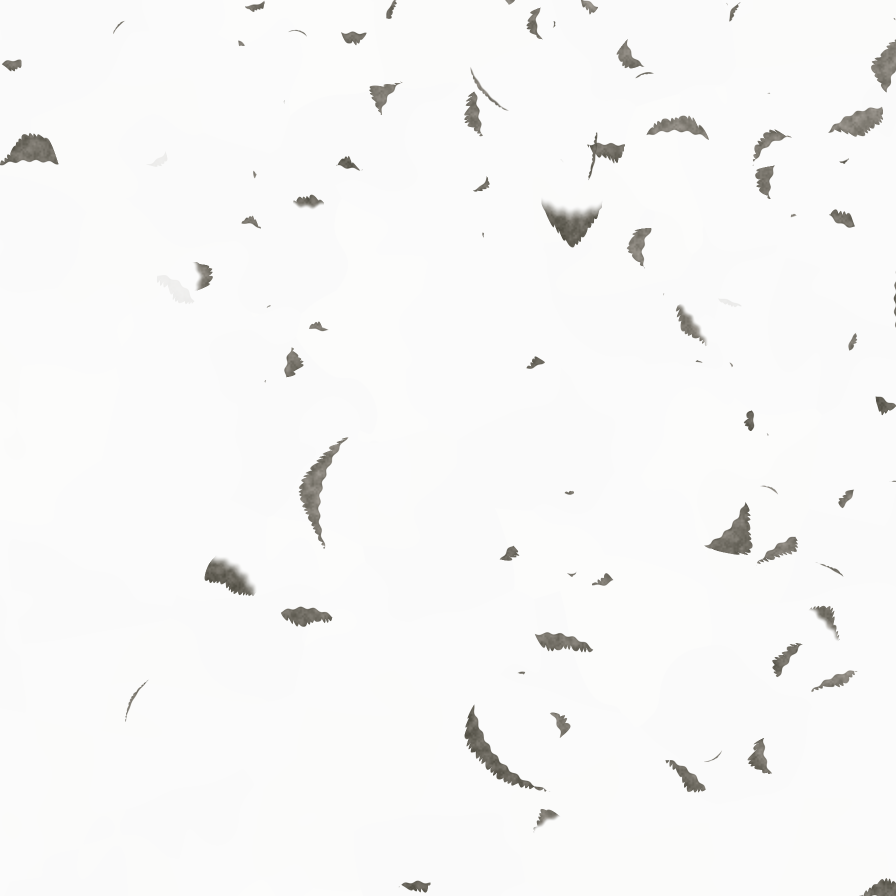
Reproduce this texture procedurally as a WebGL 2 fragment shader.

```glsl
#version 300 es
precision highp float;
// Scattered grey-brown flakes with serrated edges on a nearly white ground.

uniform vec2 u_resolution;
out vec4 fragColor;

const float PI = 3.14159265;
const vec3 PAPER = vec3(0.987, 0.987, 0.986);
const vec3 DARK = vec3(0.32, 0.31, 0.27);
const vec3 LIGHT = vec3(0.62, 0.60, 0.57);

float hash(vec2 p, float seed) {
  vec3 q = fract(vec3(p.xyx) * 0.1031 + seed * 0.0717);
  q += dot(q, q.yzx + 33.33);
  return fract((q.x + q.y) * q.z);
}

float valueNoise(vec2 p) {
  vec2 i = floor(p), f = fract(p);
  f = f * f * (3.0 - 2.0 * f);
  return mix(mix(hash(i, 1.0), hash(i + vec2(1, 0), 1.0), f.x),
             mix(hash(i + vec2(0, 1), 1.0), hash(i + vec2(1, 1), 1.0), f.x), f.y);
}

mat2 rotation(float a) {
  return mat2(cos(a), sin(a), -sin(a), cos(a));
}

// Random tone of the nearest cell: large, barely visible patches
float cellTone(vec2 p) {
  vec2 home = floor(p);
  float nearest = 9.0, tone = 0.0;
  for (int j = -1; j <= 1; j++)
    for (int i = -1; i <= 1; i++) {
      vec2 id = home + vec2(i, j);
      vec2 d = id + vec2(hash(id, 2.0), hash(id, 3.0)) - p;
      float dist = dot(d, d);
      if (dist < nearest) { nearest = dist; tone = hash(id, 4.0); }
    }
  return tone;
}

// Height of the toothed edge above the base, for x from -1 to 1
float serratedEdge(float x, float along, float height, vec2 id) {
  float skewed = x + (hash(id, 11.0) - 0.5) * 0.9 * (1.0 - x * x);
  float power = mix(0.45, 1.2, hash(id, 12.0));
  float profile = pow(max(1.0 - skewed * skewed, 0.0), power);
  profile *= 1.0 + 0.16 * sin(x * 5.0 + 6.0 * hash(id, 13.0));
  float s = along / mix(0.0045, 0.007, hash(id, 14.0)) + 0.3 * sin(along * 310.0);
  float depth = min(0.0055, height * 0.4) * mix(0.4, 1.1, hash(vec2(floor(s), id.x), 15.0));
  return height * profile + depth * (abs(sin(PI * s)) - 0.75);
}

// Colour and coverage of one flake; p is relative to its centre
vec4 flake(vec2 p, vec2 id, float halfLength, float height, float pixel) {
  vec2 q = rotation(2.0 * PI * hash(id, 21.0)) * p;
  float x = q.x / halfLength;
  if (abs(x) > 1.0) return vec4(0.0);
  float bend = (hash(id, 22.0) - 0.5) * 0.7;
  float y = q.y + height * 0.4 + bend * halfLength * (x * x - 0.3);
  float top = serratedEdge(x, q.x + 0.35 * y, height, id);
  float base = 0.0012 * sin(q.x * 420.0 + 9.0 * hash(id, 23.0)) * min(1.0, height * 80.0);

  // A few flakes dissolve along the base, a few are pale ghosts
  float blur = hash(id, 24.0) < 0.16 ? height * 0.55 : pixel;
  float cover = smoothstep(-0.5 * pixel, 0.5 * pixel, top - y)
              * smoothstep(-0.5 * blur, 0.5 * blur, y - base);
  cover *= hash(id, 25.0) < 0.05 ? 0.1 : 1.0;

  // Mottled surface, darker towards the teeth
  float mottle = 0.6 * valueNoise(p * 160.0 + id * 7.0) + 0.4 * valueNoise(p * 480.0);
  float rise = clamp(y / max(top, 0.001), 0.0, 1.0);
  float tone = 0.45 * hash(id, 26.0) + 0.75 * mottle - 0.25 * rise;
  tone -= 0.2 * (1.0 - smoothstep(0.0, 0.0025, y - base));
  return vec4(mix(DARK, LIGHT, clamp(tone, 0.0, 1.0)), cover);
}

// One jittered grid of flakes, thinning out towards the lower left
vec3 scatter(vec3 ground, vec2 uv, float cells, float seed, float density,
             vec2 lengths, vec2 slimness, float giants, float pixel) {
  vec2 home = floor(uv * cells);
  for (int j = -1; j <= 1; j++)
    for (int i = -1; i <= 1; i++) {
      vec2 cell = home + vec2(i, j);
      vec2 id = cell + seed * 17.0;
      vec2 centre = (cell + vec2(hash(id, 31.0), hash(id, 32.0))) / cells;
      float chance = density * smoothstep(0.1, 1.2, dot(centre, vec2(0.7, 0.75)));
      if (hash(id, 33.0) > chance) continue;
      float size = hash(id, 34.0);
      float halfLength = mix(lengths.x, lengths.y, size * size);
      float height = halfLength * mix(slimness.x, slimness.y, hash(id, 35.0));
      if (hash(id, 36.0) < giants) { halfLength = 0.065; height = 0.021; }
      vec4 layer = flake(uv - centre, id, halfLength, height, pixel);
      ground = mix(ground, layer.rgb, layer.a);
    }
  return ground;
}

vec3 scene(vec2 uv, float pixel) {
  vec2 warp = 0.03 * sin(uv.yx * 19.0 + 2.0 * sin(uv * 31.0));
  vec3 color = PAPER - 0.006 * cellTone((uv + warp) * 9.0);
  color = scatter(color, uv, 10.0, 1.0, 0.95, vec2(0.011, 0.037), vec2(0.4, 1.05), 0.04, pixel);
  color = scatter(color, uv, 9.0, 2.0, 0.25, vec2(0.010, 0.034), vec2(0.10, 0.2), 0.0, pixel);
  return scatter(color, uv, 14.0, 3.0, 0.16, vec2(0.0015, 0.006), vec2(0.3, 0.8), 0.0, pixel);
}

void main() {
  float pixel = 1.0 / min(u_resolution.x, u_resolution.y);
  vec3 sum = vec3(0.0);
  // Four samples per pixel smooth the steep tooth edges
  for (int k = 0; k < 4; k++) {
    vec2 offset = vec2(k % 2, k / 2) * 0.5 - 0.25;
    sum += scene((gl_FragCoord.xy + offset) * pixel, pixel);
  }
  fragColor = vec4(sum * 0.25, 1.0);
}
```
